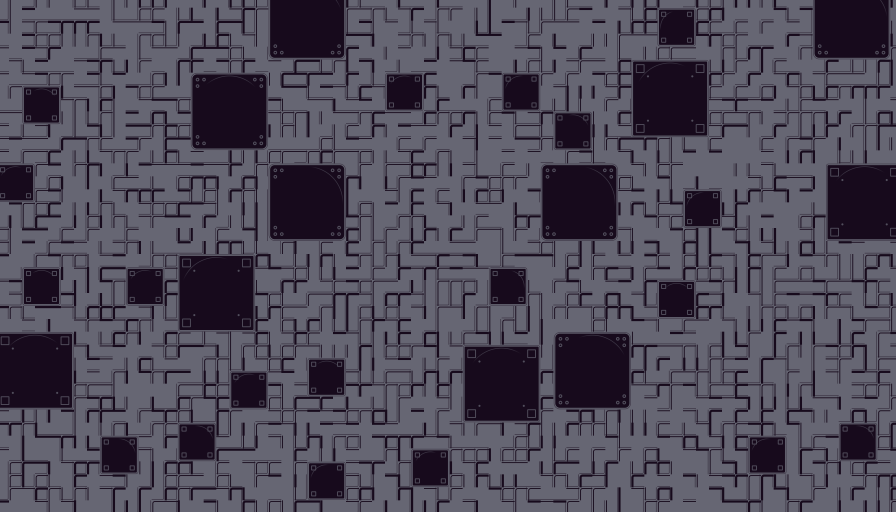
Give the GLSL for this pattern, as a Shadertoy shader.

```glsl
const vec3 STONE = vec3(0.40, 0.40, 0.45);
const vec3 INK = vec3(0.09, 0.04, 0.11);
const float ROWS = 39.5;   // cells over the canvas height
const float BLOCK = 7.0;   // cells per block, each holds at most one panel
const int SAMPLES = 3;

float hash(vec2 p, float seed) {
    vec3 q = fract(p.xyx * vec3(0.1031, 0.1030, 0.0973) + seed * 0.137);
    q += dot(q, q.yzx + 33.33);
    return fract((q.x + q.y) * q.z);
}

// Box-filtered coverage of a line and of a filled shape
float strip(float d, float width, float px) {
    float h = 0.5 * width;
    return (clamp(d + 0.5 * px, -h, h) - clamp(d - 0.5 * px, -h, h)) / px;
}

float fill(float d, float px) {
    return clamp(0.5 - d / px, 0.0, 1.0);
}

float roundBox(vec2 p, vec2 lo, vec2 hi, float radius) {
    vec2 q = abs(p - 0.5 * (lo + hi)) - 0.5 * (hi - lo) + radius;
    return length(max(q, 0.0)) + min(max(q.x, q.y), 0.0) - radius;
}

float wallLeft(vec2 cell) { return step(hash(cell, 1.0), 0.55); }
float wallBelow(vec2 cell) { return step(hash(cell, 2.0), 0.50); }

// Grooves: bold or fine on the left and top, faint on the right and bottom
float grooves(vec2 g, float px) {
    const float FAR = 4.0;
    vec2 cell = floor(g), p = g - cell;
    float left = wallLeft(cell), right = wallLeft(cell + vec2(1.0, 0.0));
    float below = wallBelow(cell), above = wallBelow(cell + vec2(0.0, 1.0));

    float shade = roundBox(p, vec2(mix(-FAR, 0.09, left), -FAR),
                           vec2(FAR, mix(FAR, 0.91, above)), 0.16);
    float edge = roundBox(p, vec2(-FAR, mix(-FAR, 0.07, below)),
                          vec2(mix(FAR, 0.93, right), FAR), 0.08);
    float width = hash(cell, 3.0) < 0.42 ? 0.17 : 0.07;
    return max(strip(shade, width, px), 0.6 * strip(edge, 0.05, px));
}

// Panel of this block: origin in xy, size in z (0 for none), seed in w
vec4 findPanel(vec2 g) {
    vec2 block = floor(g / BLOCK);
    vec2 groupSize = vec2(3.0, 2.0);
    vec2 group = floor(block / groupSize);
    vec2 local = block - group * groupSize;
    float slot = mod(local.x + 3.0 * local.y + floor(6.0 * hash(group, 4.0)), 6.0);
    float size = slot < 0.5 ? 6.0 : (hash(block, 5.0) < 0.3 ? 3.0 : 0.0);
    vec2 shift = floor(vec2(hash(block, 6.0), hash(block, 7.0)) * (BLOCK + 1.0 - size));
    return vec4(block * BLOCK + shift, size, hash(block, 8.0));
}

// Three rings around a corner
float rivets(vec2 q, float px) {
    float d = min(length(q - 0.4), min(length(q - vec2(0.4, 0.9)), length(q - vec2(0.9, 0.4))));
    return strip(d - 0.1, 0.08, px);
}

// Square frame near a corner
float cornerFrame(vec2 q, float center, float extent, float px) {
    return strip(roundBox(q, vec2(center - extent), vec2(center + extent), 0.02), 0.07, px);
}

vec3 panelColor(vec2 p, float size, float seed, float px) {
    bool large = size > 4.0;
    bool riveted = large && seed < 0.5;
    vec2 extent = vec2(0.5 * size - 0.14);
    float d = roundBox(p, -extent, extent, riveted ? 0.35 : 0.08);
    vec2 q = extent - abs(p);

    // Corner fittings
    float trim = riveted ? rivets(q, px)
               : cornerFrame(q, large ? 0.55 : 0.36, large ? 0.30 : 0.16, px);
    if (large && !riveted) trim = max(trim, fill(length(q - 1.15) - 0.08, px));

    // Faint arc that fades around the inner circle
    float angle = 1.57 + 2.0 * (seed - 0.5);
    float facing = dot(p, vec2(cos(angle), sin(angle))) / max(length(p), 0.001);
    float arc = strip(length(p) - extent.x + 0.12, 0.05, px) * smoothstep(0.7, 0.95, facing);

    vec3 face = mix(INK, STONE, max(0.75 * trim, 0.5 * arc));
    vec3 rim = mix(STONE, INK, 0.5 * strip(d - 0.09, 0.05, px));
    return mix(rim, face, fill(d, px));
}

vec3 surface(vec2 g, float px) {
    vec4 panel = findPanel(g);
    vec2 p = g - panel.xy - 0.5 * panel.z;
    if (max(abs(p.x), abs(p.y)) < 0.5 * panel.z)
        return panelColor(p, panel.z, panel.w, px);
    return mix(STONE, INK, grooves(g, px));
}

void mainImage(out vec4 fragColor, in vec2 fragCoord) {
    float scale = ROWS / iResolution.y;
    float px = scale / float(SAMPLES);
    vec3 color = vec3(0.0);
    for (int j = 0; j < SAMPLES; j++)
        for (int i = 0; i < SAMPLES; i++) {
            vec2 offset = (vec2(i, j) + 0.5) / float(SAMPLES) - 0.5;
            color += surface((fragCoord + offset) * scale + vec2(0.3, 0.1), px);
        }
    fragColor = vec4(color / float(SAMPLES * SAMPLES), 1.0);
}
```
